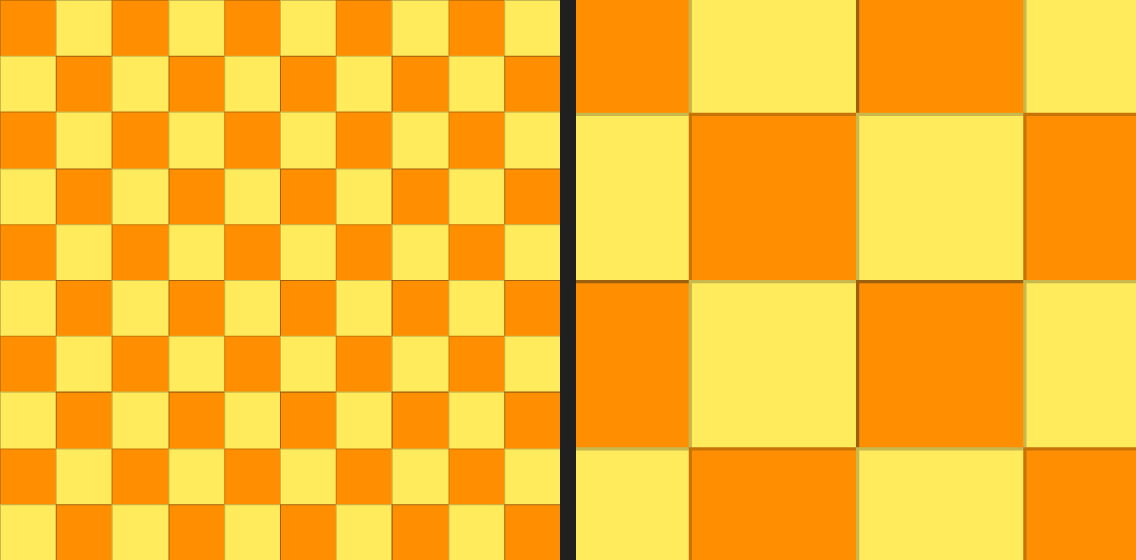
Left, the full canvas; right, a detail of the centre.
Write a WebGL 1 fragment shader that draws this pattern.

```glsl
precision highp float;

uniform vec2 u_resolution;

const float CELLS = 10.0;        // squares across and down, even so that it tiles
const float GRID_STEPS = 512.0;  // fine steps per canvas side; a line is one step wide
const float LINE_OPACITY = 0.25;
const int SAMPLES = 4;           // antialiasing samples per axis

const vec3 YELLOW = vec3(1.0, 0.92, 0.36);
const vec3 ORANGE = vec3(1.0, 0.56, 0.0);
const vec3 INK = vec3(0.13);

// 1 on the left and top border of a cell, 0 inside it
float borderMask(vec2 local, float width) {
  return 1.0 - step(width, min(local.x, local.y));
}

// Checkerboard colour at p, with p.y running downwards
vec3 checker(vec2 p, float cells, float steps) {
  // Snap to the fine grid so that every border has equal width
  vec2 grid = (floor(p * steps) + 0.5) / steps * cells;
  vec2 cell = floor(grid);
  float isOrange = 1.0 - mod(cell.x + cell.y, 2.0);
  float isOddColumn = mod(cell.x, 2.0);

  // Orange squares in odd columns carry a doubled line
  float layers = 1.0 + isOrange * isOddColumn;
  float opacity = 1.0 - pow(1.0 - LINE_OPACITY, layers);

  vec3 fill = mix(YELLOW, ORANGE, isOrange);
  return mix(fill, INK, opacity * borderMask(fract(grid), cells / steps));
}

void main() {
  vec2 corner = gl_FragCoord.xy - 0.5;
  vec3 sum = vec3(0.0);

  // Average samples over the pixel to smooth the edges
  for (int j = 0; j < SAMPLES; j++) {
    for (int i = 0; i < SAMPLES; i++) {
      vec2 offset = (vec2(float(i), float(j)) + 0.5) / float(SAMPLES);
      vec2 p = (corner + offset) / u_resolution;
      sum += checker(vec2(p.x, 1.0 - p.y), CELLS, GRID_STEPS);
    }
  }

  gl_FragColor = vec4(sum / float(SAMPLES * SAMPLES), 1.0);
}
```
